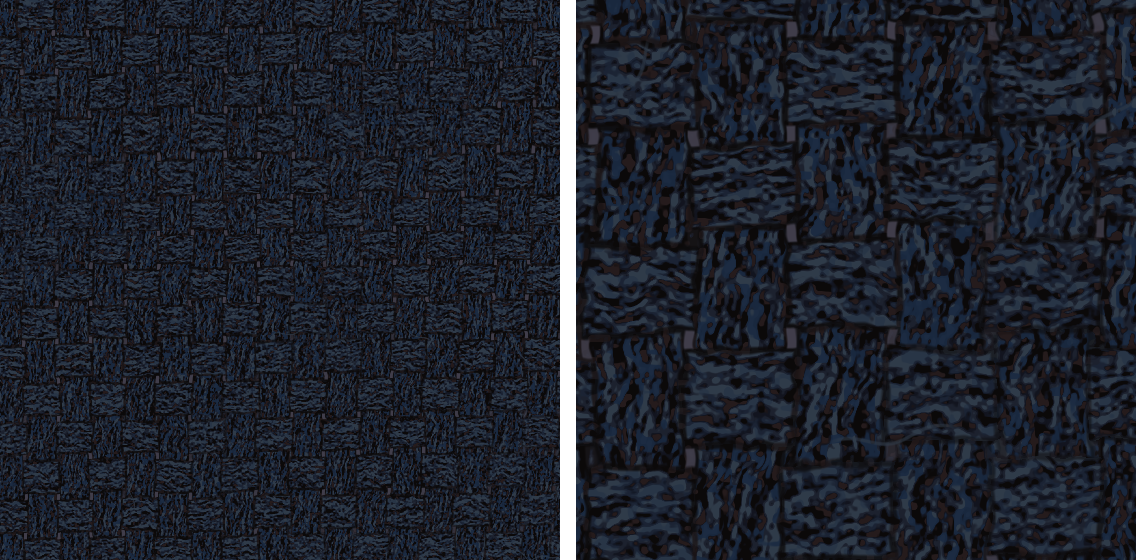
Left: the whole. Right: its middle third, enlarged.
Reproduce this texture procedurally as a three.js fragment shader.

```glsl
varying vec2 vUv;

const vec2 REPEATS = vec2(16.25, 14.5);     // strands across and down
const vec2 OFFSET = vec2(0.22, 0.27);
const vec2 STRAND = vec2(0.447, 0.415);     // half widths: upright, level
const float TIGHTEN = 0.75;                 // extra columns at the bottom
const float TILT = 0.22;
const float SEAM = 0.05;
const float WOBBLE = 0.11;
const float FRAY = 0.06;
const float RELIEF = 2.3;
const float GRAIN = 0.9;
const int HAIRS = 26;
const float HAIR_WIDTH = 0.0010;

const vec3 INK = vec3(0.045, 0.036, 0.036);
const vec3 SHADE = vec3(0.07, 0.08, 0.12);
const vec3 SLATE = vec3(0.11, 0.13, 0.18);
const vec3 LIGHT = vec3(0.185, 0.23, 0.285);
const vec3 BLUE = vec3(0.095, 0.16, 0.255);
const vec3 BROWN = vec3(0.165, 0.12, 0.125);
const vec3 GAP = vec3(0.25, 0.24, 0.29);

float hash(vec2 p) {
  vec3 q = fract(p.xyx * 0.1031);
  q += dot(q, q.yzx + 33.33);
  return fract((q.x + q.y) * q.z);
}

float noise(vec2 p) {
  vec2 i = floor(p), f = fract(p);
  f = f * f * (3.0 - 2.0 * f);
  return mix(mix(hash(i), hash(i + vec2(1.0, 0.0)), f.x),
             mix(hash(i + vec2(0.0, 1.0)), hash(i + 1.0), f.x), f.y);
}

// Creased yarn height: x runs along the strand, y across it
float yarn(vec2 p) {
  p.y += 0.16 * noise(p * vec2(3.0, 2.0) + 40.0);
  float crease = abs(2.0 * noise(p * vec2(2.6, 7.0)) - 1.0);
  float ply = noise(p * vec2(3.6, 12.0) + 17.0);
  float fuzz = noise(p * vec2(11.0, 26.0) + 31.0);
  return 0.32 * crease + 0.38 * ply + 0.30 * fuzz;
}

// Uneven strand spacing and frayed edges
vec2 weaveSpace(vec2 uv) {
  vec2 g = uv * REPEATS + OFFSET;
  g.x += TIGHTEN * uv.x * (1.0 - uv.y) + 0.2 * uv.y;
  float crowd = (uv.y - 0.66) / 0.11;
  g.y += 0.33 * exp(-crowd * crowd) - TILT * (uv.x - 0.5);
  vec2 sway = vec2(noise(g * 0.7 + 5.0), noise(g * 0.7 + 71.0)) - 0.5;
  vec2 fray = vec2(noise(g * 7.0 + 9.0), noise(g * 7.0 + 53.0)) - 0.5;
  return g + WOBBLE * sway + FRAY * fray + 2.0;
}

vec3 ramp(float t) {
  vec3 c = mix(INK, SHADE, smoothstep(0.14, 0.28, t));
  c = mix(c, SLATE, smoothstep(0.34, 0.48, t));
  return mix(c, LIGHT, smoothstep(0.58, 0.80, t));
}

// Loose curved hairs scattered over the cloth
float hairs(vec2 uv) {
  float mask = 0.0;
  for (int i = 0; i < HAIRS; i++) {
    float k = float(i) * 3.7 + 1.0;
    vec2 p = uv - vec2(hash(vec2(k, 2.0)), hash(vec2(k, 9.0)));
    float a = 6.2832 * hash(vec2(k, 15.0));
    p = mat2(cos(a), -sin(a), sin(a), cos(a)) * p;
    float reach = mix(0.02, 0.06, hash(vec2(k, 23.0)));
    float bend = 14.0 * (hash(vec2(k, 31.0)) - 0.5);
    float d = abs(p.y - bend * p.x * p.x - 0.003 * sin(p.x * 120.0 + k));
    float line = 1.0 - smoothstep(0.4 * HAIR_WIDTH, 1.7 * HAIR_WIDTH, d);
    mask = max(mask, line * (1.0 - smoothstep(0.7 * reach, reach, abs(p.x))));
  }
  return mask;
}

void main() {
  vec2 g = weaveSpace(vUv);
  vec2 cell = floor(g);
  vec2 q = g - cell - 0.5;
  vec2 edge = abs(q) - STRAND;

  // Plain weave: the parity of the cell decides which strand lies on top
  bool levelOver = mod(cell.x + cell.y, 2.0) > 0.5;
  bool inUpright = edge.x < 0.0;
  bool inLevel = edge.y < 0.0;
  bool level = inLevel && (levelOver || !inUpright);
  float seamX = levelOver && inLevel ? 1.0 : abs(edge.x);
  float seamY = !levelOver && inUpright ? 1.0 : abs(edge.y);
  float seam = 1.0 - smoothstep(0.3 * SEAM, SEAM, min(seamX, seamY));

  // Creases lit from above and from the left
  vec2 p = level ? g : vec2(g.y, -g.x + 0.14 * g.y + 60.0);
  float slope = yarn(p) - yarn(p + vec2(0.0, 0.045));
  float grain = noise(vUv * 300.0) - 0.5;
  float worn = smoothstep(0.6, 0.85, noise(vUv * 5.0 + 30.0));
  float tone = (level ? 0.51 + 0.08 * q.y : 0.40) + 0.04 * (hash(cell) - 0.5);
  tone += RELIEF * slope * (1.0 - 0.25 * worn) + GRAIN * grain;
  vec3 color = ramp(tone);

  // Blue flecks in the middle tones, brown ones in the dark
  float blue = smoothstep(0.5, 0.62, noise(vUv * 210.0 + 80.0));
  blue *= smoothstep(0.25, 0.40, tone);
  color = mix(color, BLUE, blue * (level ? 0.3 : 0.85));
  float rust = smoothstep(0.54, 0.66, noise(vUv * 230.0 + 11.0));
  color = mix(color, BROWN, rust * (1.0 - smoothstep(0.12, 0.3, tone)) * 0.85);

  // Dark seams, then pale openings at the corners
  color = mix(color, mix(INK, BROWN, 0.5 * rust), seam * (0.85 - 0.35 * worn));
  vec2 hole = smoothstep(vec2(-0.01), vec2(0.02), edge);
  float open = smoothstep(0.15, 0.5, hash(floor(g + 0.5) + 19.0));
  color = mix(color, GAP, hole.x * hole.y * open * (1.0 - 0.6 * worn));

  color = mix(color, LIGHT, 0.6 * hairs(vUv));
  gl_FragColor = vec4(color, 1.0);
}
```
